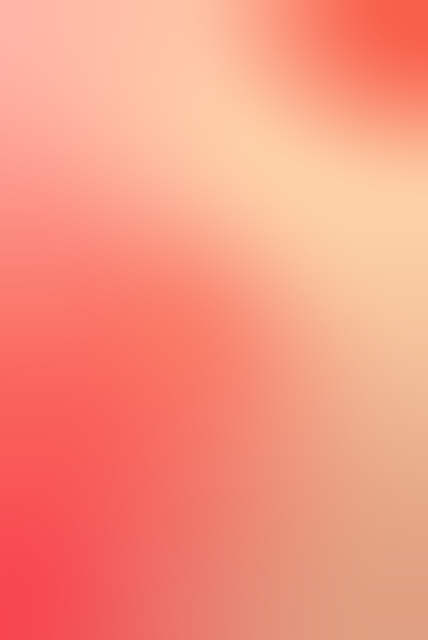
Reproduce this background procedurally as a Shadertoy shader.

```glsl
// Soft warm gradient: crimson and coral on the left, a cream band, a red corner glow.

// Colours down the left side: crimson, coral, then pink at the top.
vec3 leftSide(float y) {
    vec3 lower = mix(vec3(0.97, 0.245, 0.30), vec3(0.98, 0.42, 0.375), smoothstep(-0.15, 0.6, y));
    return mix(lower, vec3(1.0, 0.70, 0.65), smoothstep(0.34, 0.98, y));
}

// Colours down the right side: sand, cream, then peach at the top.
vec3 rightSide(float y) {
    vec3 lower = mix(vec3(0.88, 0.62, 0.50), vec3(0.993, 0.824, 0.66), smoothstep(0.0, 0.75, y));
    return mix(lower, vec3(0.996, 0.768, 0.65), smoothstep(0.72, 1.0, y));
}

// Round falloff, 1 at the centre, with a separate radius for each axis.
float glow(vec2 p, vec2 centre, vec2 radius) {
    vec2 q = (p - centre) / radius;
    return exp(-dot(q, q));
}

void mainImage(out vec4 fragColor, in vec2 fragCoord) {
    vec2 uv = fragCoord / iResolution.xy;

    // The blend between the sides bulges right at mid height.
    float bulge = (uv.y - 0.45) / 0.27;
    float blendStart = -0.12 + 0.32 * exp(-bulge * bulge);
    float blendEnd = 1.0 - 0.5 * smoothstep(0.4, 1.0, uv.y)
                   - 0.13 * (1.0 - smoothstep(0.0, 0.25, uv.y));
    vec3 colour = mix(leftSide(uv.y), rightSide(uv.y), smoothstep(blendStart, blendEnd, uv.x));

    // Orange warmth at the bend and crimson near the lower left.
    colour = mix(colour, vec3(0.98, 0.455, 0.36), 0.45 * glow(uv, vec2(0.41, 0.48), vec2(0.2, 0.13)));
    colour = mix(colour, vec3(0.97, 0.265, 0.305), 0.5 * glow(uv, vec2(0.04, 0.08), vec2(0.15, 0.1)));

    // Red glow in the upper right corner.
    float cornerDistance = length((1.0 - uv) / vec2(0.6, 0.33));
    colour = mix(colour, vec3(0.973, 0.373, 0.29), 1.0 - smoothstep(0.1, 1.0, cornerDistance));

    fragColor = vec4(colour, 1.0);
}
```
